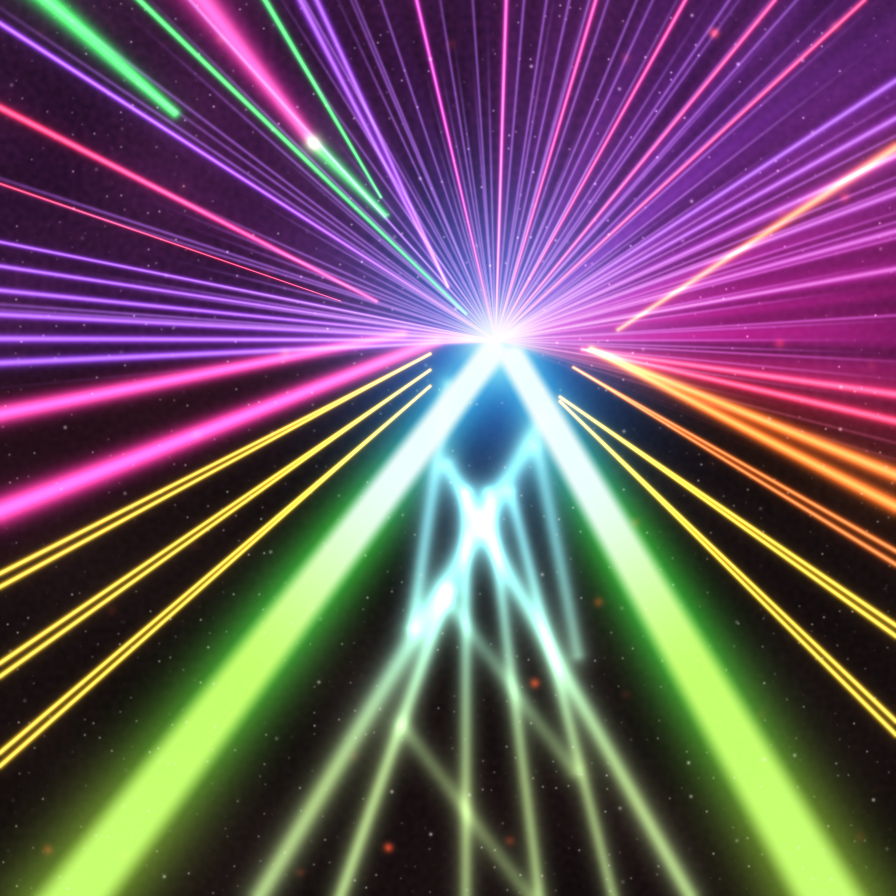
Give the GLSL for this background, as a WebGL 1 fragment shader.

```glsl
precision highp float;
uniform vec2 u_resolution;

const vec2 HUB = vec2(.553, .62);
const vec3 GREEN = vec3(.08, .85, .25);
const vec3 PINK = vec3(1., .15, .62);
const vec3 RED = vec3(.95, .1, .25);
const vec3 VIOLET = vec3(.48, .16, .9);
const vec3 MAGENTA = vec3(.75, .12, .62);
const vec3 ORANGE = vec3(1., .4, .06);
const vec3 YELLOW = vec3(.85, .67, .1);

float hash(vec2 p) {
  return fract(sin(dot(p, vec2(127.1, 311.7))) * 43758.5);
}

float lattice(vec2 cell, vec2 offset) {
  float a = 6.2832 * hash(cell);
  return dot(vec2(cos(a), sin(a)), offset);
}

float gradientNoise(vec2 p) {
  vec2 i = floor(p), f = fract(p), e = vec2(0., 1.);
  vec2 s = f * f * (3. - 2. * f);
  return mix(mix(lattice(i, f), lattice(i + e.yx, f - e.yx), s.x),
             mix(lattice(i + e, f - e), lattice(i + 1., f - 1.), s.x), s.y);
}

vec3 screen(vec3 base, vec3 light) {
  return 1. - (1. - base) * (1. - clamp(light, 0., 1.));
}

// x: distance to the segment, y: position along it
vec2 segment(vec2 p, vec2 a, vec2 b) {
  vec2 d = b - a;
  float h = clamp(dot(p - a, d) / dot(d, d), 0., 1.);
  return vec2(length(p - a - d * h), h);
}

// Tapered beam with a hot core and a soft halo
vec3 beam(vec2 p, vec2 a, vec2 b, float width, vec3 tint) {
  vec2 s = segment(p, a, b);
  float x = s.x / (width * mix(.45, 1., s.y));
  float core = exp(-x * x);
  return tint * (core + .25 * exp(-.6 * x)) + .3 * core * core * core;
}

vec3 twin(vec2 p, vec2 a, vec2 b, float gap, float width, vec3 tint) {
  return beam(p, a, b, width, tint) + beam(p, a, b + vec2(0., gap), width, tint);
}

// Wide beam turning from white to lime
vec3 floodBeam(vec2 p, vec2 a, vec2 b) {
  vec2 s = segment(p, a, b);
  float w = mix(.018, .04, s.y);
  vec3 inner = mix(vec3(.92, 1., 1.), vec3(.76, 1., .4), smoothstep(.2, .58, s.y));
  vec3 outer = mix(vec3(.1, .55, .8), vec3(.2, .8, .2), smoothstep(.05, .35, s.y));
  outer = mix(outer, vec3(.45, .65, .15), smoothstep(.4, .9, s.y));
  float x = s.x / w;
  return mix(outer * exp(-.37 * x * x), inner, 1. - smoothstep(.45, 1.15, x));
}

vec3 paleBeam(vec2 p, vec2 a, vec2 b, float width) {
  vec3 tint = mix(vec3(.6, .72, .45), vec3(.5, .9, 1.), smoothstep(.1, .5, p.y));
  float x = segment(p, a, b).x / width;
  return tint * (.7 * exp(-x * x) + .4 * exp(-.2 * x * x));
}

// Fine rays, one per angular cell
float fan(float angle, float radius, float count) {
  float cell = floor(angle * count);
  float centre = .3 + .4 * hash(vec2(cell, count));
  float d = radius * abs(fract(angle * count) - centre) / count;
  float w = .0012 + .002 * radius;
  float reach = .2 + .75 * hash(vec2(count, cell));
  return exp(-d * d / (w * w)) * (1. - smoothstep(reach * .4, reach, radius));
}

float stars(vec2 p, float count, float size) {
  vec2 cell = floor(p * count);
  vec2 d = fract(p * count) - .2 - .6 * vec2(hash(cell), hash(cell + 37.));
  return pow(hash(cell + 71.), 9.) * exp(-dot(d, d) / (size * size));
}

vec3 upperBeams(vec2 p) {
  vec3 c = beam(p, vec2(.195, .874), vec2(.03, 1.02), .014, GREEN);
  c += beam(p, vec2(.52, .65), vec2(.145, 1.01), .004, GREEN);
  c += beam(p, vec2(.35, .84), vec2(.21, 1.02), .02, PINK * .8);
  c += beam(p, vec2(.43, .76), vec2(.35, .84), .01, GREEN * .8);
  c += beam(p, vec2(.425, .78), vec2(.29, 1.01), .004, GREEN);
  c += twin(p, vec2(.5, .68), vec2(.335, 1.), .04, .005, VIOLET * .8);
  c += beam(p, HUB, vec2(0., .974), .004, VIOLET);
  c += beam(p, vec2(.42, .664), vec2(0., .88), .005, mix(RED, PINK, p.x * 2.));
  c += beam(p, vec2(.38, .664), vec2(0., .795), .002, RED * .8);
  for (int i = 0; i < 6; i++) {
    float k = float(i);
    c += beam(p, HUB, vec2(0., .73 - .027 * k), .003 + .0006 * k, VIOLET * .8);
    c += beam(p, HUB, vec2(.465 + .1 * k, 1.), .003, mix(MAGENTA, RED, .2 * k));
    c += beam(p, HUB, vec2(1., .91 - .042 * k), .005, mix(VIOLET, MAGENTA, .18 * k) * .65);
  }
  return c + beam(p, vec2(.69, .632), vec2(1., .835), .007, ORANGE);
}

vec3 sideBeams(vec2 p) {
  vec3 c = beam(p, vec2(.488, .62), vec2(0., .43), .017, PINK);
  c += beam(p, vec2(.45, .627), vec2(0., .538), .013, PINK * .9);
  for (int i = 0; i < 3; i++) {
    float k = float(i);
    c += twin(p, vec2(.48, .605 - .018 * k), vec2(0., .36 - .1 * k), -.015, .0035, YELLOW);
  }
  c += twin(p, vec2(.66, .61), vec2(1., .435), .035, .009, ORANGE);
  c += twin(p, vec2(.65, .61), vec2(1., .53), .03, .006, RED);
  c += twin(p, vec2(.64, .59), vec2(1., .37), .015, .004, ORANGE * .7);
  c += twin(p, vec2(.625, .557), vec2(1., .29), .012, .0035, YELLOW);
  return c + twin(p, vec2(.625, .552), vec2(1., .18), .015, .0035, YELLOW);
}

vec3 lowerBeams(vec2 p) {
  vec3 c = paleBeam(p, vec2(.605, .53), vec2(.29, 0.), .011);
  c += paleBeam(p, vec2(.5, .48), vec2(.77, 0.), .009);
  c += paleBeam(p, vec2(.5, .34), vec2(.38, 0.), .008);
  c += paleBeam(p, vec2(.5, .57), vec2(.46, .3), .008) * .8;
  c += paleBeam(p, vec2(.6, .5), vec2(.645, .27), .008) * .7;
  for (int i = 0; i < 3; i++) {
    float k = float(i);
    c += paleBeam(p, vec2(.52 + .025 * k, .45), vec2(.52 + .082 * k, 0.), .007) * .8;
  }
  for (int i = 0; i < 2; i++) {
    vec2 a = vec2(.5, .33) - vec2(.05, .14) * float(i);
    c += paleBeam(p, a, a + vec2(.14, -.19), .009) * .5;
  }
  return c;
}

void main() {
  vec2 p = gl_FragCoord.xy / u_resolution, q = p - HUB;
  float radius = length(q), angle = atan(q.x, q.y);
  float above = smoothstep(-1.72, -1.5, angle) * (1. - smoothstep(1.62, 2., angle));
  float right = smoothstep(-.3, 1.1, angle);

  // Dusty sky and coloured haze
  float dust = gradientNoise(p * 7.) + .6 * gradientNoise(p * 130.);
  vec3 col = mix(vec3(.085, .055, .06), vec3(.17, .07, .16), above) * (1. + .5 * dust);
  vec3 haze = mix(vec3(.45, .16, .7), vec3(.8, .08, .55), smoothstep(.8, 1.5, angle));
  haze = mix(haze, vec3(.85, .1, .1), smoothstep(1.55, 1.85, angle));
  float silk = .85 + .6 * gradientNoise(vec2(angle * 24., radius * 2.));
  silk *= mix(.5, 1.05, right) * exp(-radius * mix(3., 1.3, right));
  col = screen(col, haze * above * silk);
  float rays = fan(angle, radius, 9.) + fan(angle, radius, 17.);
  col = screen(col, mix(haze, vec3(.7, .6, 1.), .4) * rays * above * .65);

  // Stars
  col += .4 * stars(p, 70., .1) + .5 * stars(p + 3., 24., .05);
  col += vec3(.8, .25, .12) * stars(p + 9., 11., .06);

  // Beams and central glow
  float r2 = radius * radius;
  col = screen(col, upperBeams(p));
  col = screen(col, sideBeams(p));
  col = screen(col, vec3(.1, .4, .8) * exp(-r2 * 45.));
  col = screen(col, lowerBeams(p));
  col = screen(col, floodBeam(p, vec2(.55, .608), vec2(.07, -.02)));
  col = screen(col, floodBeam(p, vec2(.573, .6), vec2(.935, -.02)));
  col = screen(col, vec3(.7, .9, 1.) * exp(-r2 * 700.));
  gl_FragColor = vec4(col, 1.);
}
```
